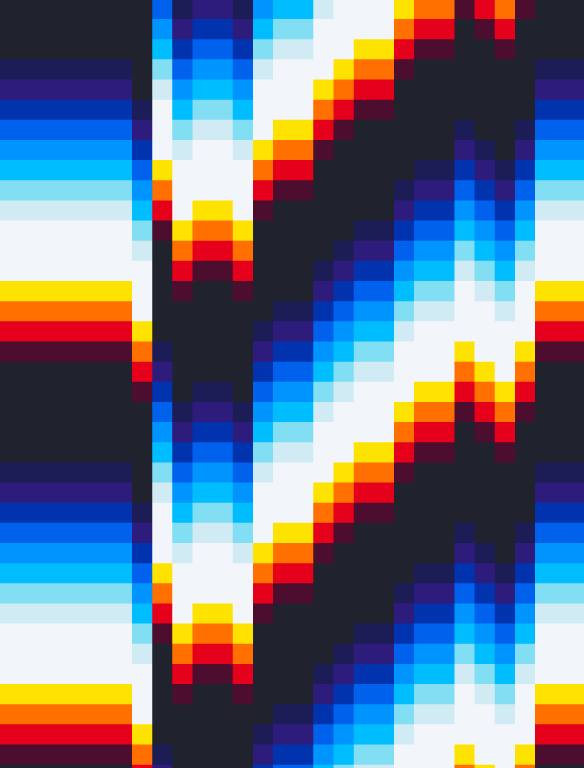
This background is drawn by a Shadertoy shader. Its source:

```glsl
// Colour ramp, top to bottom: cold, white, hot, dark
const vec3 RAMP[14] = vec3[14](
    vec3(0.11, 0.11, 0.34), vec3(0.18, 0.11, 0.49), vec3(0.00, 0.20, 0.68),
    vec3(0.00, 0.38, 0.93), vec3(0.00, 0.58, 1.00), vec3(0.00, 0.74, 1.00),
    vec3(0.51, 0.87, 0.95), vec3(0.82, 0.92, 0.96), vec3(0.95, 0.965, 0.98),
    vec3(1.00, 0.89, 0.00), vec3(1.00, 0.44, 0.00), vec3(0.90, 0.00, 0.11),
    vec3(0.30, 0.05, 0.18), vec3(0.125, 0.135, 0.18));

// Row of the yellow step in each displaced column
const int PROFILE[20] = int[20](16, 8, 11, 10, 10, 11, 7, 6, 6, 4,
                                3, 2, 2, 0, -1, -1, -3, -2, -1, -3);
const int FIRST_COLUMN = 6;
const int PERIOD = 20;

int yellowRow(int column) {
    int i = column - FIRST_COLUMN;
    return i < 0 || i >= 20 ? 14 : PROFILE[i];
}

vec3 rampColor(int phase) {
    // White lasts three cells, the dark step fills the rest of the period
    int i = phase - clamp(phase - 8, 0, 2);
    return RAMP[min(i, 13)];
}

vec3 mosaic(vec2 uv) {
    vec2 grid = vec2(uv.x, 1.0 - uv.y) * vec2(28.98, 38.11);
    ivec2 cell = ivec2(floor(grid + vec2(-0.55, 0.055)));
    int phase = (cell.y - yellowRow(cell.x) + PERIOD + 11) % PERIOD;
    return rampColor(phase);
}

void mainImage(out vec4 fragColor, in vec2 fragCoord) {
    // Average 4x4 samples per pixel to smooth the cell edges
    vec3 color = vec3(0.0);
    for (int y = 0; y < 4; y++) {
        for (int x = 0; x < 4; x++) {
            vec2 offset = (vec2(x, y) + 0.5) / 4.0 - 0.5;
            color += mosaic((fragCoord + offset) / iResolution.xy);
        }
    }
    fragColor = vec4(color / 16.0, 1.0);
}
```
